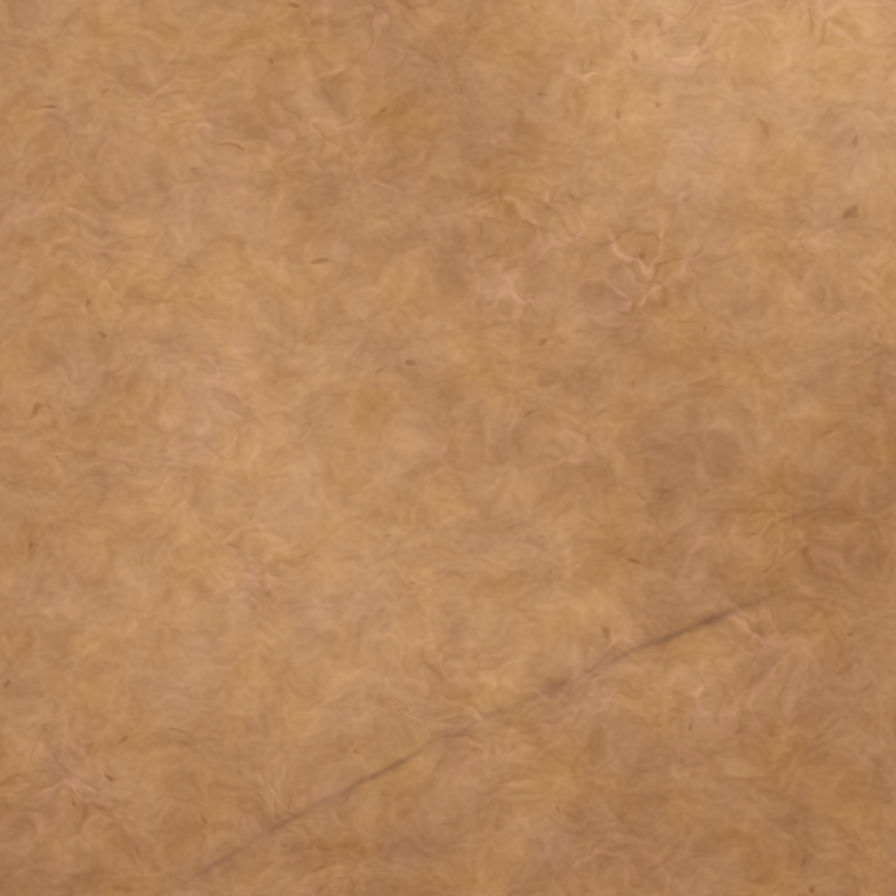
A WebGL 1 fragment shader for this texture:

```glsl
precision highp float;
// Warm tan, softly mottled leather-like surface with pale curling wisps,
// small dark flecks and one faint diagonal crease. Built from broad light
// pools, layered gradient noise and domain-warped ridges on a two-colour ramp.

uniform vec2 u_resolution;

const vec3 DARK_TAN = vec3(0.63, 0.44, 0.288);
const vec3 LIGHT_TAN = vec3(0.79, 0.60, 0.43);
const vec3 OCHRE_SHIFT = vec3(0.010, 0.006, -0.030);
const vec3 PINK_SHIFT = vec3(0.006, -0.006, 0.016);
const vec3 CREASE_SHIFT = vec3(-0.110, -0.085, -0.045);

const float BASE_TONE = 0.59;
const float CLOUD_AMOUNT = 0.26;
const float MOTTLE_AMOUNT = 0.34;
const float GRAIN_AMOUNT = 0.24;
const float WISP_AMOUNT = 0.30;
const float FOLD_AMOUNT = 0.24;
const float FLECK_AMOUNT = 0.55;

const vec2 CREASE_START = vec2(0.205, 0.015);
const vec2 CREASE_END = vec2(0.90, 0.35);
const float CREASE_BOW = 0.018;
const float CREASE_WIDTH = 0.0035;

vec2 randomGradient(vec2 cell) {
  vec3 h = fract(cell.xyx * vec3(0.1031, 0.1030, 0.0973));
  h += dot(h, h.yzx + 33.33);
  float angle = 6.2832 * fract((h.x + h.y) * h.z);
  return vec2(cos(angle), sin(angle));
}

// Smooth gradient noise, roughly -0.7 to 0.7.
float noise(vec2 p) {
  vec2 i = floor(p);
  vec2 f = p - i;
  vec2 w = f * f * f * (f * (f * 6.0 - 15.0) + 10.0);
  float a = dot(randomGradient(i), f);
  float b = dot(randomGradient(i + vec2(1, 0)), f - vec2(1, 0));
  float c = dot(randomGradient(i + vec2(0, 1)), f - vec2(0, 1));
  float d = dot(randomGradient(i + vec2(1, 1)), f - vec2(1, 1));
  return mix(mix(a, b, w.x), mix(c, d, w.x), w.y);
}

float fbm(vec2 p) {
  float sum = 0.0;
  float amplitude = 1.0;
  for (int octave = 0; octave < 4; octave++) {
    sum += amplitude * noise(p);
    p = mat2(1.6, 1.2, -1.2, 1.6) * p + 17.3;
    amplitude *= 0.55;
  }
  return sum;
}

// Soft round pool of light or shade.
float pool(vec2 p, vec2 center, float radius) {
  vec2 d = (p - center) / radius;
  return exp(-dot(d, d));
}

// Thin curved line along the zero crossings of a noise field.
float ridge(vec2 p, float width) {
  return 1.0 - smoothstep(0.0, width, abs(noise(p)));
}

float lighting(vec2 p) {
  float light = 0.42 * pool(p, vec2(0.88, 1.02), 0.30);
  light += 0.16 * pool(p, vec2(0.38, 0.36), 0.25);
  light += 0.08 * pool(p, vec2(0.12, 0.75), 0.25);
  light -= 0.42 * pool(p, vec2(0.98, 0.38), 0.25);
  light -= 0.26 * pool(p, vec2(0.50, 0.88), 0.15);
  light -= 0.18 * pool(p, vec2(0.67, 0.66), 0.14);
  light -= 0.34 * (1.0 - smoothstep(0.0, 0.30, p.y));
  light -= 0.14 * (1.0 - smoothstep(0.0, 0.15, p.x));
  return light;
}

// Returns crease strength: a broken hairline plus a dark smudge.
float crease(vec2 p) {
  vec2 span = CREASE_END - CREASE_START;
  vec2 along = normalize(span);
  vec2 q = p - CREASE_START;
  float t = dot(q, along) / length(span);
  float bow = CREASE_BOW * 4.0 * t * (1.0 - t);
  float offset = dot(q, vec2(-along.y, along.x)) - bow;
  offset += 0.004 * noise(p * 22.0);
  float ends = smoothstep(-0.08, 0.08, t) * (1.0 - smoothstep(0.88, 1.02, t));
  float broken = smoothstep(-0.35, 0.5, noise(vec2(t * 13.0, 4.7)));
  float line = exp(-pow(offset / CREASE_WIDTH, 2.0)) * (0.2 + 0.6 * broken);
  float halo = 0.22 * exp(-pow(offset / 0.014, 2.0));
  float smudge = exp(-pow(offset / 0.009, 2.0) - pow((t - 0.85) / 0.065, 2.0));
  return ends * (line + halo + 0.5 * smudge);
}

void main() {
  vec2 p = gl_FragCoord.xy / u_resolution;
  vec2 warp = vec2(fbm(p * 9.0 + 3.1), fbm(p * 9.0 + 41.7));
  vec2 curled = p + 0.028 * warp;

  // Broad clouds, medium blotches and soft fine grain.
  float tone = BASE_TONE + lighting(p);
  tone += CLOUD_AMOUNT * fbm(p * 5.0 + 8.2);
  tone += MOTTLE_AMOUNT * fbm(curled * vec2(21.0, 27.0) + 60.0);
  tone += GRAIN_AMOUNT * noise(curled * vec2(78.0, 96.0) + 9.0);
  tone += 0.5 * GRAIN_AMOUNT * noise(p * vec2(135.0, 150.0));

  // Patches of pale wisps and darker folds, strongest at the upper right.
  float patches = smoothstep(-0.1, 0.55, fbm(p * 6.5 + 23.0));
  patches *= 0.65 + 0.6 * pool(p, vec2(0.70, 0.86), 0.30);
  float wisp = patches * ridge(curled * vec2(19.0, 25.0) + 5.0, 0.13);
  float fold = patches * ridge(curled * vec2(23.0, 30.0) + 71.0, 0.12);
  float fleck = smoothstep(0.42, 0.64, noise(curled * vec2(48.0, 60.0) + 120.0));
  tone += WISP_AMOUNT * wisp - FOLD_AMOUNT * fold - FLECK_AMOUNT * fleck;

  vec3 color = mix(DARK_TAN, LIGHT_TAN, clamp(tone, -0.5, 1.35));
  color += OCHRE_SHIFT * fbm(p * 11.0 + 90.0);
  color += PINK_SHIFT * wisp;
  color += CREASE_SHIFT * crease(p);
  gl_FragColor = vec4(color, 1.0);
}
```
